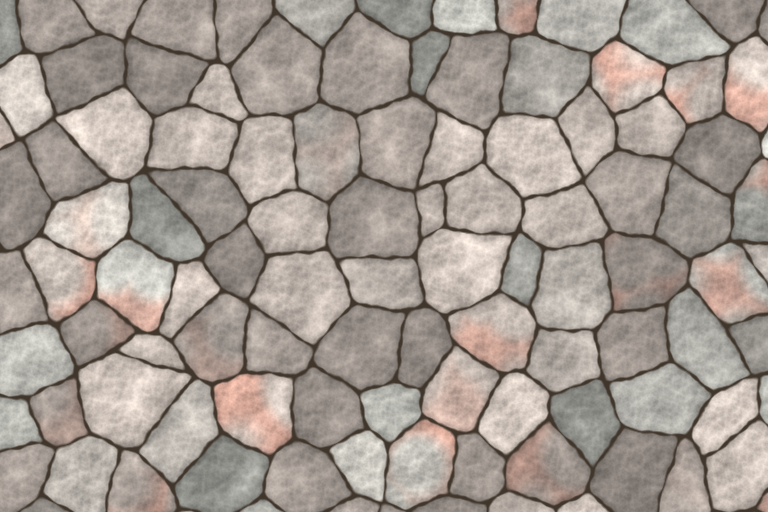
Write a Shadertoy shader that draws this texture.

```glsl
const float ROWS = 7.6;
const vec3 WARM_GREY = vec3(1.0, 0.943, 0.90);
const vec3 COOL_GREY = vec3(0.985, 0.985, 0.95);
const vec3 ROSE = vec3(1.07, 0.84, 0.76);
const vec3 JOINT = vec3(0.25, 0.21, 0.17);

vec3 hash3(vec2 p) {
    vec3 q = fract(p.xyx * vec3(0.1031, 0.1030, 0.0973));
    q += dot(q, q.yxz + 33.33);
    return fract((q.xxy + q.yzz) * q.zyx);
}

// Distance to the nearest scattered point
float cellular(vec2 p) {
    vec2 cell = floor(p);
    float nearest = 4.0;
    for (int y = -1; y <= 1; y++)
    for (int x = -1; x <= 1; x++) {
        vec2 id = cell + vec2(x, y);
        vec2 r = id + hash3(id).xy - p;
        nearest = min(nearest, dot(r, r));
    }
    return sqrt(nearest);
}

// Layered cellular noise, centred near zero
float roughness(vec2 p, float gain) {
    float sum = 0.0, amp = 0.5;
    for (int i = 0; i < 5; i++) {
        sum += amp * (cellular(p) - 0.45);
        p = mat2(1.6, 1.2, -1.2, 1.6) * p + 7.3;
        amp *= gain;
    }
    return sum;
}

// Staggered stone centre (xy) and its size weight (z)
vec3 stoneSeed(vec2 id) {
    vec3 h = hash3(id + 41.0);
    vec2 centre = id + 0.5 + 0.72 * (h.xy - 0.5);
    centre.x += 0.5 * mod(id.y, 2.0) - 0.25;
    return vec3(centre, 0.3 * h.z);
}

float weightedDistance(vec2 p, vec3 seed) {
    vec2 r = p - seed.xy;
    return dot(r, r) - seed.z;
}

float smoothMin(float a, float b, float k) {
    float h = max(k - abs(a - b), 0.0) / k;
    return min(a, b) - 0.25 * k * h * h;
}

// Distance to the stone edge; also gives the owning stone
float stoneEdge(vec2 p, out vec2 owner) {
    vec2 cell = floor(p);
    float best = 9.0;
    for (int y = -2; y <= 2; y++)
    for (int x = -2; x <= 2; x++) {
        vec2 id = cell + vec2(x, y);
        float d = weightedDistance(p, stoneSeed(id));
        if (d < best) { best = d; owner = id; }
    }
    vec3 own = stoneSeed(owner);
    float edge = 2.0;
    for (int y = -2; y <= 2; y++)
    for (int x = -2; x <= 2; x++) {
        vec2 id = cell + vec2(x, y);
        if (id == owner) continue;
        vec3 other = stoneSeed(id);
        float d = (weightedDistance(p, other) - best) / (2.0 * distance(own.xy, other.xy));
        edge = smoothMin(edge, d, 0.07);
    }
    return edge;
}

vec3 stoneColour(vec2 p, vec2 id) {
    vec3 h = hash3(id + 113.0);
    vec3 g = hash3(id + 271.0);
    vec2 q = p + 19.0 * g.xy;

    // Surface mottling, lit relief and a slight tilt of the face
    float rough = roughness(1.5 * q, 0.65);
    float relief = roughness(1.5 * q + vec2(-0.05, 0.08), 0.65) - rough;
    float angle = 6.2832 * g.z;
    float tilt = dot(p - stoneSeed(id).xy, vec2(cos(angle), sin(angle)));
    float tone = mix(0.57, 0.87, h.x);
    tone *= 1.0 + 0.42 * rough + 0.8 * relief + 0.07 * tilt;
    tone += 0.06 * smoothstep(0.08, 0.3, rough);

    // Grey tint, with rose patches on some stones
    vec3 tint = mix(WARM_GREY, COOL_GREY, smoothstep(0.55, 0.9, h.y));
    float patches = smoothstep(0.25, 0.6, cellular(0.9 * q) + 0.3 * tilt);
    float rose = smoothstep(0.76, 0.95, h.z) * patches;
    return tone * mix(tint, ROSE, rose);
}

void mainImage(out vec4 fragColor, in vec2 fragCoord) {
    vec2 p = ROWS * fragCoord / iResolution.y;
    float pixel = ROWS / iResolution.y;

    // Uneven chiselled outlines
    vec2 bent = p + 0.022 * sin(5.3 * p.yx + vec2(0.0, 1.7))
                  + 0.009 * sin(17.0 * p.yx + 3.0 * p);
    vec2 id;
    float edge = stoneEdge(bent, id);
    edge += 0.03 * (cellular(6.0 * p) - 0.45);

    // Darkened rims and thin joints
    vec3 stone = stoneColour(p, id) * mix(0.84, 1.0, smoothstep(0.0, 0.13, edge));
    float cover = smoothstep(0.012 - 0.7 * pixel, 0.03 + 0.7 * pixel, edge);
    fragColor = vec4(mix(JOINT, stone, cover), 1.0);
}
```
